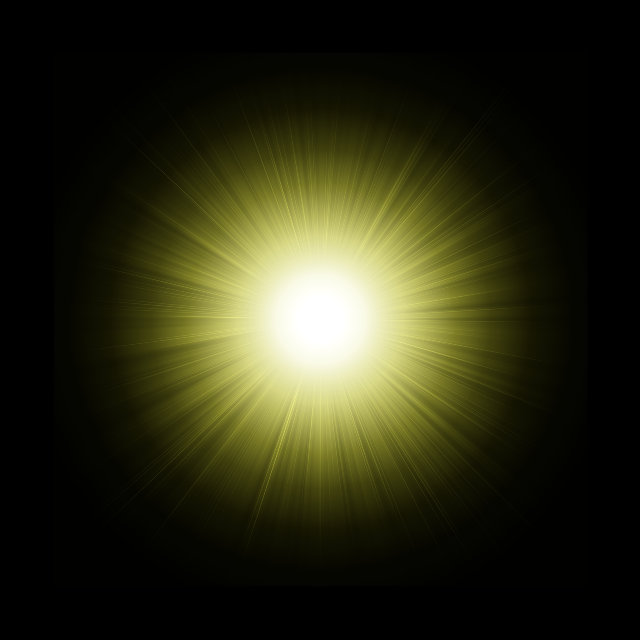
Write a WebGL 1 fragment shader that draws this background.

```glsl
precision highp float;
// Draws a white-hot yellow starburst with fine radial rays on black.

uniform vec2 u_resolution;

const float TAU = 6.2831853;
const vec2 CENTER = vec2(0.501, 0.501);
const float PANEL_HALF = 0.417;      // half side of the faint square panel
const vec3 PANEL_TINT = vec3(0.008, 0.008, 0.002);

// Glow colours from the core outward
const vec3 WHITE = vec3(1.0);
const vec3 IVORY = vec3(0.97, 0.97, 0.90);
const vec3 CREAM = vec3(0.91, 0.91, 0.71);
const vec3 STRAW = vec3(0.83, 0.83, 0.52);
const vec3 GOLD = vec3(0.70, 0.70, 0.36);
const vec3 OLIVE = vec3(0.45, 0.45, 0.14);
const vec3 MOSS = vec3(0.235, 0.235, 0.05);
const vec3 UMBER = vec3(0.078, 0.076, 0.006);
const vec3 SOOT = vec3(0.015, 0.015, 0.001);
const vec3 BLACK = vec3(0.0);

// Rays
const int RAY_LAYERS = 5;
const float RAYS_PER_LAYER = 61.0;
const float RAY_WIDTH = 0.0009;
const float RAY_STRENGTH = 0.15;
const vec3 RAY_COLOR = vec3(0.95, 0.95, 0.38);
const float STREAK_COUNT = 150.0;
const float STREAK_STRENGTH = 0.16;

float hash(vec2 p) {
  vec3 q = fract(vec3(p.xyx) * 0.1031);
  q += dot(q, q.yzx + 33.33);
  return fract((q.x + q.y) * q.z);
}

// Smooth periodic noise around the circle; turn runs from 0 to 1
float ringNoise(float turn, float count, float seed) {
  float x = turn * count;
  float cell = floor(x);
  float a = hash(vec2(mod(cell, count), seed));
  float b = hash(vec2(mod(cell + 1.0, count), seed));
  return mix(a, b, smoothstep(0.0, 1.0, x - cell));
}

vec3 blend(vec3 inner, vec3 outer, float from, float to, float r) {
  return mix(inner, outer, clamp((r - from) / (to - from), 0.0, 1.0));
}

vec3 glow(float r) {
  vec3 c = blend(WHITE, IVORY, 0.035, 0.070, r);
  c = blend(c, CREAM, 0.070, 0.098, r);
  c = blend(c, STRAW, 0.098, 0.130, r);
  c = blend(c, GOLD, 0.130, 0.160, r);
  c = blend(c, OLIVE, 0.160, 0.211, r);
  c = blend(c, MOSS, 0.211, 0.265, r);
  c = blend(c, UMBER, 0.265, 0.329, r);
  c = blend(c, SOOT, 0.329, 0.395, r);
  return blend(c, BLACK, 0.395, 0.470, r);
}

// One jittered thin ray per angular cell in each layer
float rays(float turn, float r, float reach, float pixel) {
  float width = max(RAY_WIDTH, 0.75 * pixel);
  float sum = 0.0;
  for (int i = 0; i < RAY_LAYERS; i++) {
    float layer = float(i) * 7.0 + 3.0;
    float x = fract(turn + float(i) * 0.137) * RAYS_PER_LAYER;
    float cell = floor(x);
    float place = mix(0.15, 0.85, hash(vec2(cell, layer)));
    float extent = reach * mix(0.5, 1.0, hash(vec2(cell, layer + 1.0)));
    float power = hash(vec2(cell, layer + 2.0));
    float across = abs(x - cell - place) * TAU / RAYS_PER_LAYER * r;
    float line = 1.0 - smoothstep(0.0, width, across);
    float fade = 1.0 - smoothstep(0.55 * extent, extent, r);
    sum += line * fade * mix(0.25, 1.0, power * power);
  }
  return sum * RAY_WIDTH / width;
}

void main() {
  float side = min(u_resolution.x, u_resolution.y);
  float pixel = 1.0 / side;
  vec2 p = (gl_FragCoord.xy - 0.5 * u_resolution) / side + 0.5 - CENTER;
  float r = length(p);
  float turn = fract(atan(p.y, p.x) / TAU);

  // Panel mask, and the distance to its edge along this direction
  float box = max(abs(p.x), abs(p.y));
  float panel = 1.0 - smoothstep(-pixel, pixel, box - PANEL_HALF);
  float reach = min(PANEL_HALF * r / max(box, 0.0001), 0.56);

  // Core glow with soft angular streaks
  float streak = ringNoise(turn, STREAK_COUNT, 51.0) * 0.6
               + ringNoise(turn, STREAK_COUNT * 2.0, 67.0) * 0.4 - 0.5;
  float streakFade = smoothstep(0.09, 0.24, r);
  vec3 color = glow(r) * (1.0 + STREAK_STRENGTH * 2.0 * streak * streakFade);

  // Thin rays, hidden within the bright core
  float rayFade = smoothstep(0.07, 0.22, r);
  color += RAY_COLOR * RAY_STRENGTH * rays(turn, r, reach, pixel) * rayFade;

  // Faint panel tint, strongest inside a wide disc
  float disc = 1.0 - 0.5 * smoothstep(0.41, 0.45, r);
  color = (color + PANEL_TINT * disc) * panel;
  gl_FragColor = vec4(clamp(color, 0.0, 1.0), 1.0);
}
```
